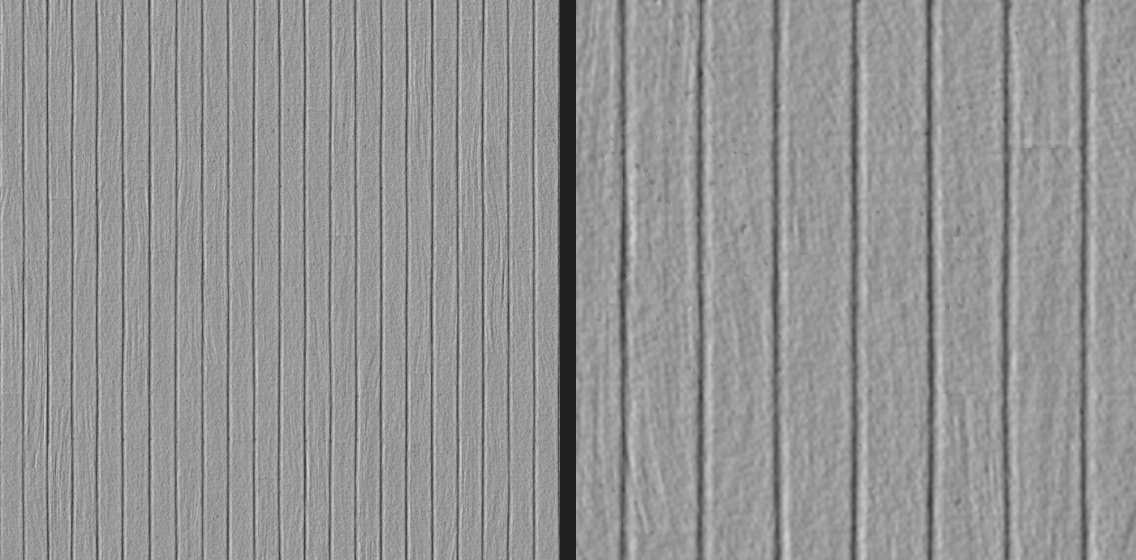
Left: the whole. Right: its middle third, enlarged.
Reproduce this texture map procedurally as a WebGL 1 fragment shader.

```glsl
precision highp float;
// Painted grey timber cladding: 22 narrow upright planks with dark grooves.
// Each plank is split into staggered lengths, each with its own grain and tone.
// A small height field of grain, roughness and pits is lit from the upper left.

uniform vec2 u_resolution;

#define PLANKS 22.0
#define LENGTHS 2.7
#define BASE_TONE 0.594
#define GROOVE_DEPTH 0.290
#define GROOVE_WIDTH 0.044
#define LIP_LIGHT 0.115
#define GRAIN_HEIGHT 0.165
#define ROUGH_HEIGHT 0.105
#define PIT_DEPTH 0.085
#define TONE_SPREAD 0.006
#define LIGHT_STEP vec2(0.0010, -0.0006)

float hash(vec2 p) {
  return fract(sin(dot(p, vec2(127.1, 311.7))) * 43758.5453);
}

float noise(vec2 p) {
  vec2 i = floor(p);
  vec2 f = fract(p);
  f = f * f * (3.0 - 2.0 * f);
  return mix(mix(hash(i), hash(i + vec2(1.0, 0.0)), f.x),
             mix(hash(i + vec2(0.0, 1.0)), hash(i + vec2(1.0, 1.0)), f.x), f.y);
}

// Bell curve centred on zero.
float bell(float x, float width) {
  return exp(-x * x / (width * width));
}

// Sparse uneven pits, denser where the clustering noise is high.
float pits(vec2 p, float amount) {
  vec2 grid = p * vec2(150.0, 110.0);
  grid += 0.5 * vec2(noise(p * 210.0), noise(p * 190.0 + 60.0));
  vec2 cell = floor(grid);
  vec2 centre = 0.3 + 0.4 * vec2(hash(cell + 3.7), hash(cell + 9.2));
  float radius = mix(0.16, 0.32, hash(cell + 5.1));
  float cluster = noise(p * vec2(30.0, 9.0) + 40.0);
  float present = step(hash(cell + 1.3), amount * cluster * cluster);
  float depth = mix(0.4, 1.0, hash(cell + 7.9));
  return present * depth * (1.0 - smoothstep(radius * 0.3, radius, length(fract(grid) - centre)));
}

float pitAmount(vec2 seed) {
  return mix(0.04, 0.42, hash(seed + 6.8));
}

// Surface height of one board; the seed selects its grain.
float boardHeight(vec2 p, vec2 seed) {
  float slant = (hash(seed + 2.1) - 0.5) * 0.16;
  float sway = (noise(p * vec2(16.0, 7.0) + seed * 7.0) - 0.5) * 0.028;
  float across = p.x + slant * p.y + sway;
  float strength = mix(0.3, 1.25, pow(hash(seed + 4.4), 1.4));
  strength *= mix(0.3, 1.4, noise(p * vec2(28.0, 6.0) + seed * 3.0));
  float grain = noise(vec2(across * 185.0, p.y * 12.0) + seed * 13.0);
  grain += 0.6 * noise(vec2(across * 340.0, p.y * 34.0) + seed * 5.0);
  float rough = noise(vec2(p.x + p.y * 0.5, p.y) * vec2(290.0, 200.0));
  rough += 0.6 * noise(p * vec2(430.0, 350.0) + 17.0);
  return GRAIN_HEIGHT * strength * grain + ROUGH_HEIGHT * rough
       - PIT_DEPTH * pits(p, pitAmount(seed));
}

void main() {
  vec2 p = gl_FragCoord.xy / u_resolution;

  // Plank coordinate, slightly uneven towards the left.
  float u = (p.x + 0.0075 * bell(p.x - 0.18, 0.13)) * PLANKS + 0.03;
  float groove = floor(u + 0.5);
  u += 0.05 * (noise(vec2(groove * 5.3, p.y * 7.0)) - 0.5);
  float plank = floor(u);
  float offset = fract(u + 0.5) - 0.5;

  // Staggered lengths within the plank.
  float along = p.y * LENGTHS + hash(vec2(plank, 8.0)) * 5.0;
  vec2 board = vec2(plank, floor(along));
  float fromEnd = fract(along + 0.5) - 0.5;
  float joint = floor(along + 0.5);

  // Lit relief, shaded pits and slight variation in tone.
  float relief = boardHeight(p + LIGHT_STEP, board) - boardHeight(p - LIGHT_STEP, board);
  float tone = BASE_TONE + relief;
  tone -= 1.2 * PIT_DEPTH * pits(p - 0.5 * LIGHT_STEP, pitAmount(board));
  tone += TONE_SPREAD * (hash(board + 11.0) - 0.5);
  tone += 0.008 * (noise(p * vec2(44.0, 14.0) + board * 3.0) - 0.5);
  tone += 0.030 * (noise(p * vec2(300.0, 60.0) + board) - 0.5);

  // Faint end joints, broken along their width.
  float jointMark = hash(vec2(plank, joint) + 23.0) * noise(vec2(u * 6.0, joint * 4.0));
  tone -= 0.06 * jointMark * bell(fromEnd, 0.005);
  tone += 0.06 * jointMark * bell(fromEnd - 0.009, 0.005);

  // Grooves with a worn bright lip on the right and a fainter one on the left.
  float wear = noise(vec2(groove * 9.1, p.y * 14.0));
  float chips = noise(vec2(groove * 3.7, p.y * 90.0));
  float depth = GROOVE_DEPTH * mix(0.85, 1.1, wear) * mix(0.88, 1.08, hash(vec2(groove, 2.0)));
  float width = GROOVE_WIDTH * mix(0.85, 1.15, chips);
  float lip = LIP_LIGHT * mix(0.4, 1.5, wear * 0.5 + chips * 0.5);
  tone += lip * bell(offset - 0.122, 0.05);
  tone -= 0.03 * bell(offset - 0.2, 0.03) * hash(vec2(groove, 31.0));
  tone += 0.4 * LIP_LIGHT * bell(offset + 0.125, 0.06);
  tone -= depth * bell(offset, width);

  // Small fixing dents at two heights beside some grooves.
  for (int i = 0; i < 2; i++) {
    float level = 0.212 + 0.452 * float(i) + 0.008 * (hash(vec2(groove, 41.0)) - 0.5);
    float present = step(0.5, hash(vec2(groove, 51.0 + float(i))));
    tone -= 0.13 * present * bell(p.y - level, 0.0024) * bell(offset - 0.05, 0.05);
  }

  gl_FragColor = vec4(vec3(clamp(tone, 0.24, 0.8)), 1.0);
}
```
